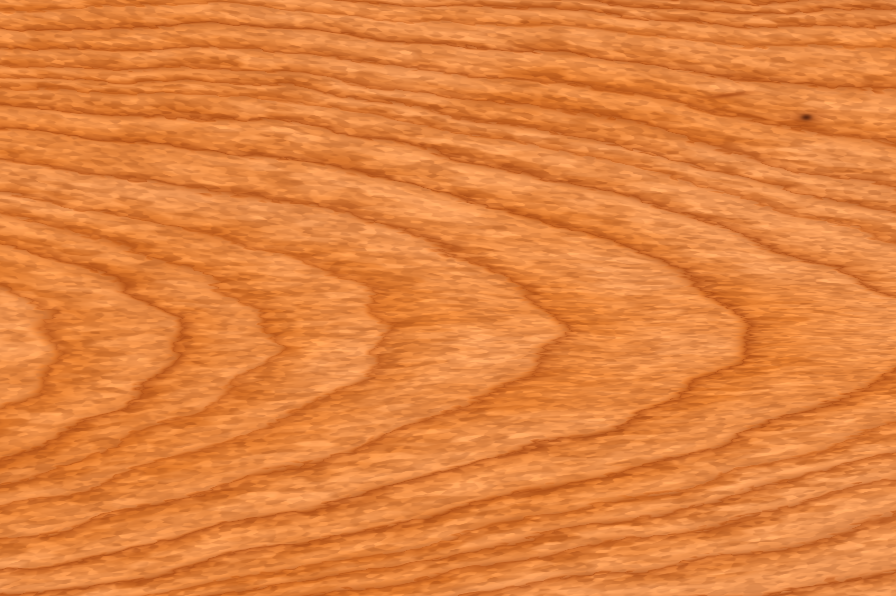
A Shadertoy shader for this texture:

```glsl
const vec3 AMBER = vec3(0.90, 0.49, 0.175);
const vec3 PEACH = vec3(0.955, 0.605, 0.345);
const vec3 LATEWOOD = vec3(0.64, 0.27, 0.07);
const vec3 KNOT = vec3(0.30, 0.11, 0.04);
const float RING_STEP = 0.25;

float hash(vec2 p) {
    vec3 q = fract(p.xyx * vec3(0.1031, 0.1030, 0.0973));
    q += dot(q, q.yzx + 33.33);
    return fract((q.x + q.y) * q.z);
}

// Smooth cellular tone: random cell values blended by distance
float cellTone(vec2 p) {
    vec2 cell = floor(p);
    float sum = 0.0, total = 0.0;
    for (int j = -1; j <= 1; j++)
    for (int i = -1; i <= 1; i++) {
        vec2 id = cell + vec2(i, j);
        vec2 d = id + vec2(hash(id), hash(id + 57.0)) - p;
        float w = exp(-8.0 * dot(d, d));
        sum += w * hash(id + 113.0);
        total += w;
    }
    return sum / total;
}

// Unevenly spaced growth ring radii
float ringRadius(float id) {
    return RING_STEP * id + 0.1 * sin(id + 1.6);
}

float ringStrength(float id) {
    return mix(0.45, 0.85, hash(vec2(id, 7.0)));
}

// Height above the wavering axis of the nested arches
float axisHeight(vec2 p) {
    float h = p.y - 0.42 - 0.02 * p.x;
    h += 0.010 * sin(4.3 * p.x + 2.0 * p.y + 1.0);
    h += 0.005 * sin(11.0 * p.x + 7.0 * p.y);
    return h + 0.0018 * sin(31.0 * p.x - 13.0 * p.y);
}

// Radius field: parabolic arches, flatter far out and pointed at the right
float archField(vec2 p, float h) {
    float drift = 1.0 - 0.5 * smoothstep(0.25, 0.6, abs(h));
    float u = p.x * drift + h * h / 0.105;
    float point = smoothstep(0.9, 1.3, p.x) * exp(-15.0 * h * h);
    u += 0.8 * point * sqrt(h * h + 0.0004);
    u += 0.012 * sin(85.0 * p.y + 3.0 * sin(6.0 * p.x));
    return u + 0.009 * sin(47.0 * p.y + 9.0 * p.x);
}

// x: dark line, y: pale part of the band between two rings
vec2 growthRings(float u, float slope) {
    float base = floor(u / RING_STEP);
    float inner = -1e3, outer = 1e3, innerId = 0.0, outerId = 0.0;
    for (int k = -1; k <= 2; k++) {
        float id = base + float(k);
        float r = ringRadius(id);
        if (r <= u && r > inner) { inner = r; innerId = id; }
        if (r > u && r < outer) { outer = r; outerId = id; }
    }
    float width = sqrt(slope);
    float fade = ringStrength(innerId) * exp((inner - u) / (0.016 * width));
    float edge = ringStrength(outerId) * exp((u - outer) / (0.006 * width));
    float t = (u - inner) / (outer - inner);
    float pale = smoothstep(0.0, 0.7, t) * (1.0 - smoothstep(0.92, 1.0, t));
    return vec2(max(fade, edge), pale);
}

float spot(vec2 p, vec2 center, vec2 size, float tilt) {
    vec2 d = p - center;
    d.y -= tilt * d.x;
    d /= size;
    return exp(-dot(d, d));
}

void mainImage(out vec4 fragColor, in vec2 fragCoord) {
    vec2 p = fragCoord / iResolution.y;
    float h = axisHeight(p);

    // Fibres lean gently with the arches
    vec2 fibre = vec2(p.x, p.y + 0.12 * p.x * h / sqrt(h * h + 0.03));
    float fine = cellTone(fibre * vec2(65.0, 210.0)) - 0.5;
    float streak = cellTone(fibre * vec2(20.0, 105.0) + 40.0) - 0.5;
    float broad = cellTone(fibre * vec2(2.5, 9.0) + 90.0) - 0.5;

    // Rings, slightly frayed by the fibres
    float slope = sqrt(1.0 + pow(h / 0.0525, 2.0));
    float u = archField(p, h) + (0.012 * fine + 0.012 * streak) * sqrt(slope);
    vec2 rings = growthRings(u, slope);
    float ripple = sin(62.0 * u + 4.0 * broad) + 0.6 * sin(111.0 * u);

    // Wood tone
    float tone = 0.24 + 0.5 * rings.y + 0.55 * broad + 0.35 * streak;
    tone += 0.12 * (p.x - 0.75);
    vec3 color = mix(AMBER, PEACH, clamp(tone, 0.0, 1.0));
    float shade = 0.025 - 0.20 * fine - 0.14 * streak - 0.015 * ripple;
    color *= 1.0 - vec3(0.75, 1.0, 1.25) * shade;
    color = mix(color, LATEWOOD, 0.85 * rings.x);

    // Small knot and pitch streak
    float halo = spot(p, vec2(1.353, 0.803), vec2(0.035, 0.010), 0.1);
    float knot = spot(p, vec2(1.353, 0.803), vec2(0.009, 0.005), 0.0);
    float pitch = spot(p, vec2(1.22, 0.840), vec2(0.038, 0.004), 0.12);
    color = mix(color, LATEWOOD, max(0.6 * halo, 0.8 * pitch));
    color = mix(color, KNOT, 0.85 * knot);

    fragColor = vec4(clamp(color, 0.0, 1.0), 1.0);
}
```
